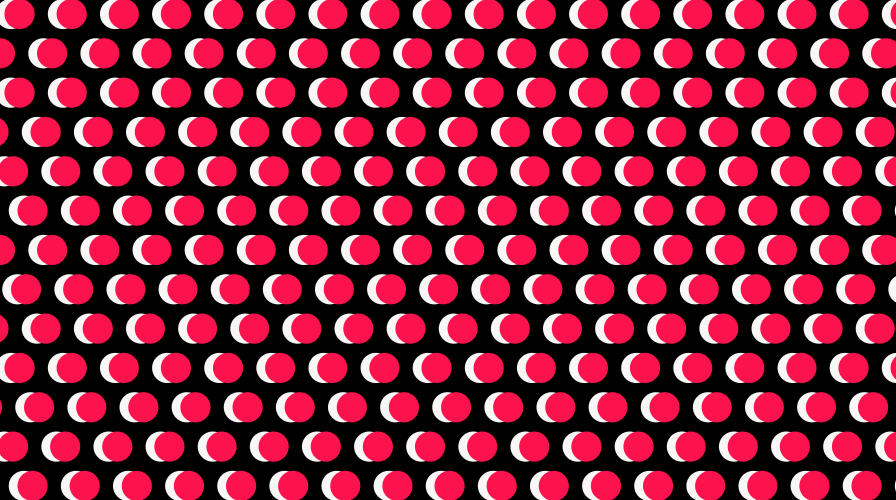
A Shadertoy shader for this pattern:

```glsl
// Staggered rows of pink dots, each over a white disc that shows as a crescent on its left.

// Row shifts, in eighths of the column spacing, from the top row down
const int ROW_SHIFT[13] = int[13](3, 0, 3, 7, 2, 5, 0, 4, 7, 3, 6, 2, 5);

float discCoverage(vec2 p, float radius, float pixel) {
    return clamp(0.5 - (length(p) - radius) / pixel, 0.0, 1.0);
}

void mainImage(out vec4 fragColor, in vec2 fragCoord) {
    // One unit is the column spacing; y runs down from the top edge
    float pixel = 17.19 / iResolution.x;
    vec2 p = vec2(fragCoord.x, iResolution.y - fragCoord.y) * pixel;

    // Row and its horizontal shift
    float rowHeight = 0.7545;
    float y = p.y - 0.2686;
    float row = floor(y / rowHeight + 0.5);
    float shift = float(ROW_SHIFT[int(mod(row, 13.0))]) / 8.0;

    // Position relative to the pink dot, with the cell centred on the disc pair
    float radius = 0.289;
    float crescent = 0.168;
    float cellStart = 0.5 + 0.5 * crescent;
    vec2 local = vec2(fract(p.x - shift + cellStart) - cellStart, y - row * rowHeight);

    // White disc first, pink dot on top
    vec3 color = vec3(0.005, 0.0, 0.005);
    color = mix(color, vec3(0.975, 0.965, 0.965), discCoverage(local + vec2(crescent, 0.0), radius, pixel));
    color = mix(color, vec3(0.99, 0.07, 0.30), discCoverage(local, radius, pixel));
    fragColor = vec4(color, 1.0);
}
```
